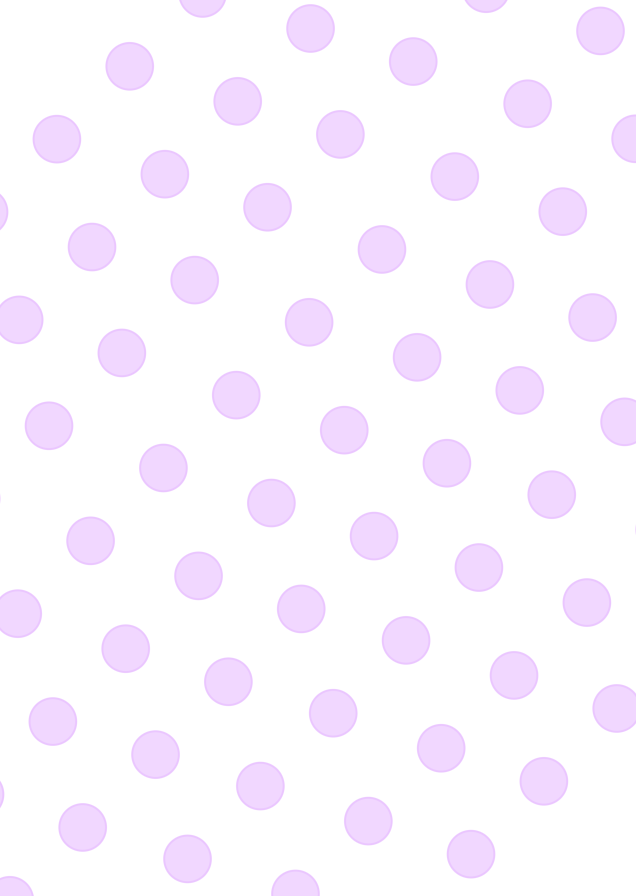
Give the GLSL for this pattern, as a Shadertoy shader.

```glsl
// Lilac polka dots with a thin darker rim, set in slanting columns on white.

const vec3 PAPER = vec3(1.0);
const vec3 FILL = vec3(0.945, 0.843, 1.0);
const vec3 RIM = vec3(0.918, 0.775, 1.0);

const float DOT_RADIUS = 0.0271;
const float RIM_WIDTH = 0.0022;
const vec2 DOT_STEP = vec2(0.0813);  // from dot to dot along a column
const int COLUMNS = 9;

// First dot of a column; columns come in groups of three.
vec2 columnOrigin(int column) {
    float group = float(column / 3);
    int member = column % 3;
    vec2 origin = vec2(0.1448, 0.9260) + group * vec2(0.3521, -0.1111);
    origin += step(1.0, group) * vec2(0.0107, -0.0120);  // wider first gap
    if (member > 0) origin += vec2(0.1205, -0.0391);
    if (member > 1) origin += vec2(0.1146, -0.0369);
    return origin;
}

// Distance to the nearest point of an endless evenly spaced row.
float rowDistance(vec2 p, vec2 origin, vec2 spacing) {
    vec2 q = p - origin;
    float index = round(dot(q, spacing) / dot(spacing, spacing));
    return length(q - index * spacing);
}

// Coverage of a disc with an edge one pixel wide.
float disc(float dist, float radius, float pixel) {
    return 1.0 - smoothstep(-0.75 * pixel, 0.75 * pixel, dist - radius);
}

void mainImage(out vec4 fragColor, in vec2 fragCoord) {
    vec2 p = fragCoord / iResolution.y;
    float pixel = 1.0 / iResolution.y;

    // Nearest dot centre over all columns
    float dist = 1e3;
    for (int i = 0; i < COLUMNS; i++) {
        dist = min(dist, rowDistance(p, columnOrigin(i), DOT_STEP));
    }

    // Rim disc first, then the paler fill on top
    vec3 color = mix(PAPER, RIM, disc(dist, DOT_RADIUS, pixel));
    color = mix(color, FILL, disc(dist, DOT_RADIUS - RIM_WIDTH, pixel));
    fragColor = vec4(color, 1.0);
}
```
